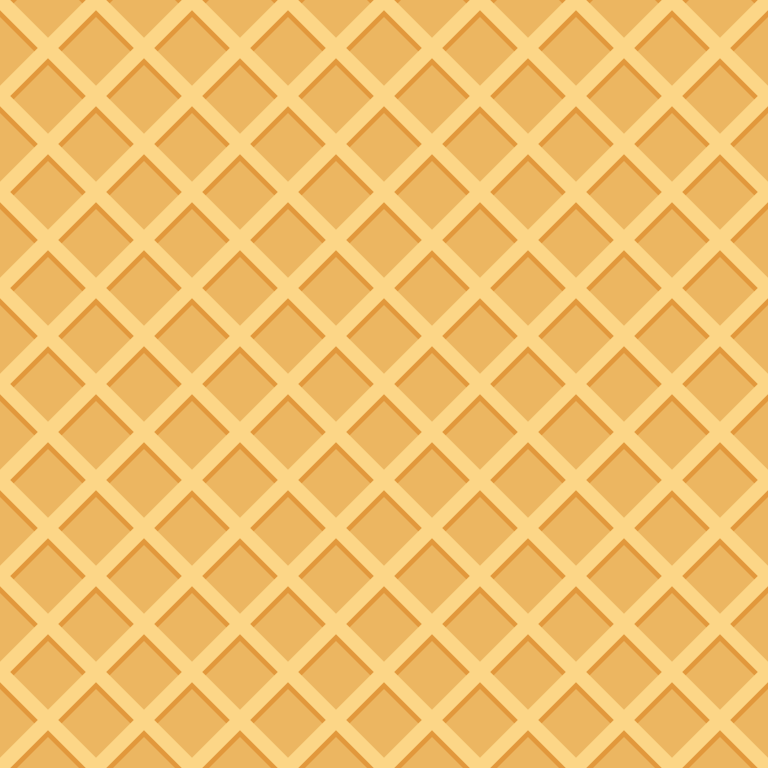
Reproduce this pattern procedurally as a Shadertoy shader.

```glsl
const float REPEATS = 8.0;            // lattice periods across and down
const float POCKET_HALF = 0.393;      // half width of a pocket, in cells
const float SHADOW_WIDTH = 0.070;     // shadow band inside the upper edges
const float MIN_SOFTNESS = 0.010;     // smallest edge blur, in cells

const vec3 RIDGE_COLOR  = vec3(0.99, 0.84, 0.53);
const vec3 POCKET_COLOR = vec3(0.925, 0.715, 0.38);
const vec3 SHADOW_COLOR = vec3(0.885, 0.595, 0.235);

// Signed distance to an axis-aligned box, negative inside
float boxDistance(vec2 p, vec2 halfSize) {
    vec2 d = abs(p) - halfSize;
    return length(max(d, 0.0)) + min(max(d.x, d.y), 0.0);
}

// Smooth coverage of the region where the distance is negative
float coverage(float dist, float softness) {
    return smoothstep(softness, -softness, dist);
}

void mainImage(out vec4 fragColor, in vec2 fragCoord) {
    // Diagonal axes: x runs up-right, y runs down-right
    vec2 p = fragCoord / iResolution.xy * REPEATS;
    vec2 cell = fract(vec2(p.x + p.y, p.x - p.y)) - 0.5;

    float pixel = REPEATS * sqrt(2.0) / min(iResolution.x, iResolution.y);
    float softness = max(0.7 * pixel, MIN_SOFTNESS);

    // Sunken pocket between the ridges
    float pocket = coverage(boxDistance(cell, vec2(POCKET_HALF)), softness);

    // Lit floor: the pocket clear of the band below its two upper edges
    float upperEdge = max(cell.x, -cell.y) - (POCKET_HALF - SHADOW_WIDTH);
    float lit = coverage(upperEdge, softness);

    vec3 floorColor = mix(SHADOW_COLOR, POCKET_COLOR, lit);
    fragColor = vec4(mix(RIDGE_COLOR, floorColor, pocket), 1.0);
}
```
